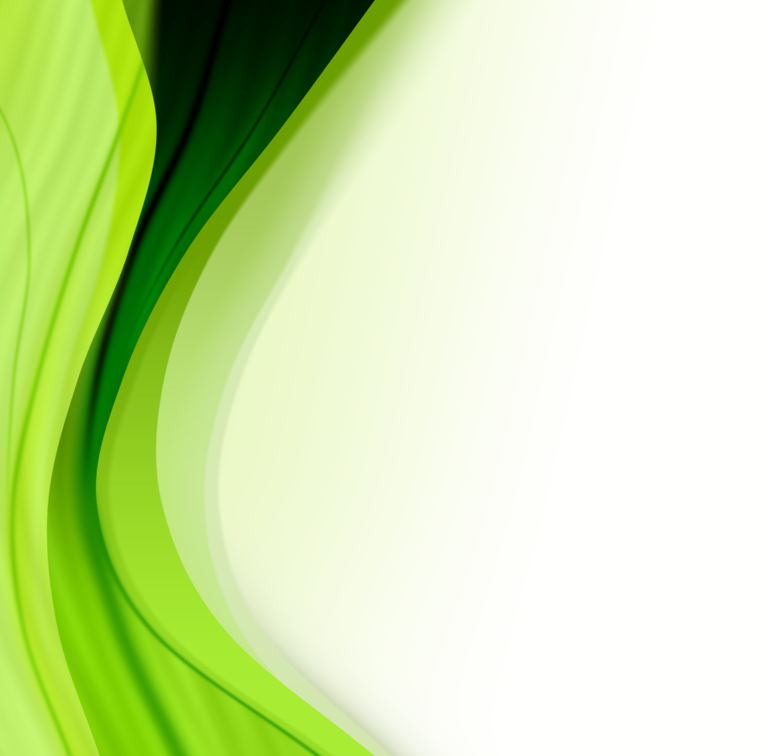
Give the GLSL for this background, as a WebGL 1 fragment shader.

```glsl
precision highp float;
uniform vec2 u_resolution;

// Palette
const vec3 WHITE = vec3(1.0, 1.0, 0.995);
const vec3 GLOW = vec3(0.915, 0.97, 0.76);
const vec3 SHADOW = vec3(0.74, 0.79, 0.62);
const vec3 VEIL = vec3(0.83, 0.91, 0.69);
const vec3 PALE_TOP = vec3(0.64, 0.78, 0.34);
const vec3 PALE_LOW = vec3(0.75, 0.91, 0.48);
const vec3 OLIVE = vec3(0.42, 0.62, 0.0);
const vec3 LIME = vec3(0.60, 0.87, 0.14);
const vec3 MOSS = vec3(0.37, 0.59, 0.03);
const vec3 GRASS = vec3(0.50, 0.82, 0.0);
const vec3 BLACK_GREEN = vec3(0.0, 0.05, 0.0);
const vec3 FOREST = vec3(0.0, 0.38, 0.01);
const vec3 LEAF = vec3(0.735, 0.92, 0.40);
const vec3 LEAF_EDGE = vec3(0.68, 0.89, 0.05);
const vec3 VEIN = vec3(0.48, 0.80, 0.0);

// Streak density across and along the ribbons
const vec2 STREAK_SCALE = vec2(42.0, 2.5);
const float STREAK_GAIN = 0.22;

// Catmull-Rom weight of a knot at distance d
float knot(float d) {
  d = abs(d);
  float inner = (1.5 * d - 2.5) * d * d + 1.0;
  float outer = ((-0.5 * d + 2.5) * d - 4.0) * d + 2.0;
  return d < 1.0 ? inner : (d < 2.0 ? outer : 0.0);
}

// Horizontal place of a curve through seven even knots, top to bottom
float curve(float t, vec4 a, vec3 b) {
  float s = t * 6.0;
  float x = (2.0 * a.x - a.y) * knot(s + 1.0) + (2.0 * b.z - b.y) * knot(s - 7.0);
  x += dot(a, vec4(knot(s), knot(s - 1.0), knot(s - 2.0), knot(s - 3.0)));
  return x + dot(b, vec3(knot(s - 4.0), knot(s - 5.0), knot(s - 6.0)));
}

// Coverage left of an edge, d being the offset from it
float cover(float d, float soft) {
  return 1.0 - smoothstep(-soft, soft, d);
}

float stroke(float d, float width) {
  return exp(-d * d / (width * width));
}

vec2 gradientAt(vec2 cell) {
  float angle = 6.2832 * fract(sin(dot(cell, vec2(127.1, 311.7))) * 43758.5);
  return vec2(cos(angle), sin(angle));
}

float gradientNoise(vec2 p) {
  vec2 i = floor(p), f = fract(p);
  vec2 w = f * f * f * (f * (f * 6.0 - 15.0) + 10.0);
  vec2 e = vec2(1.0, 0.0);
  float low = mix(dot(gradientAt(i), f), dot(gradientAt(i + e), f - e), w.x);
  float high = mix(dot(gradientAt(i + e.yx), f - e.yx), dot(gradientAt(i + 1.0), f - 1.0), w.x);
  return mix(low, high, w.y);
}

void main() {
  vec2 p = gl_FragCoord.xy / u_resolution;
  float t = 1.0 - p.y;
  float aa = 1.0 / u_resolution.x;

  // Signed offsets from the flowing edges
  float rim = p.x - curve(t, vec4(0.602, 0.499, 0.397, 0.314), vec3(0.285, 0.341, 0.510));
  float veil = p.x - curve(t, vec4(0.566, 0.471, 0.382, 0.297), vec3(0.266, 0.313, 0.456));
  float pale = p.x - curve(t, vec4(0.527, 0.393, 0.277, 0.214), vec3(0.211, 0.293, 0.488));
  float dark = p.x - curve(t, vec4(0.488, 0.368, 0.242, 0.160), vec3(0.126, 0.200, 0.417));
  float ridge = p.x - curve(t, vec4(0.427, 0.336, 0.228, 0.152), vec3(0.122, 0.190, 0.400));
  float crease = p.x - curve(t, vec4(0.297, 0.247, 0.173, 0.126), vec3(0.115, 0.158, 0.234));
  float hollow = p.x - curve(t, vec4(0.200, 0.190, 0.163, 0.115), vec3(0.100, 0.140, 0.215));
  float leaf = p.x - curve(t, vec4(0.159, 0.204, 0.167, 0.102), vec3(0.0625, 0.0755, 0.130));
  float fold = p.x - curve(t, vec4(0.117, 0.154, 0.135, 0.083), vec3(0.052, 0.060, 0.110));
  float vein = p.x - curve(t, vec4(0.215, 0.158, 0.098, 0.049), vec3(0.017, 0.031, 0.091));
  float thread = p.x - curve(t, vec4(-0.10, 0.010, 0.038, 0.018), vec3(0.010, 0.020, 0.050));
  float streak = gradientNoise(vec2(crease, t) * STREAK_SCALE);
  float upper = smoothstep(0.55, 1.0, p.y);

  // White ground with a slanted glow and a shadow under the lower rim
  float glow = 1.0 - smoothstep(0.22, 0.80, p.x - 0.22 * (p.y - 0.5));
  vec3 col = mix(WHITE, GLOW, glow * mix(0.65, 1.0, smoothstep(0.0, 0.4, p.y)));
  col = mix(col, SHADOW, 0.75 * exp(-max(rim, 0.0) / 0.028) * smoothstep(0.66, 0.95, t));

  // Translucent pale bands
  col = mix(col, VEIL, cover(rim, mix(0.004, 0.03, upper)) * mix(0.9, 0.6, upper));
  vec3 paleTone = mix(PALE_TOP, PALE_LOW, smoothstep(0.2, 0.65, t));
  paleTone = mix(paleTone, VEIL, 0.65 * smoothstep(-0.07, 0.0, veil) * (1.0 - 0.5 * t));
  col = mix(col, paleTone, cover(veil, mix(0.003, 0.025, upper)));

  // Olive band turning lime
  vec3 band = mix(OLIVE, LIME, smoothstep(0.25, 0.95, t));
  band += 0.06 * smoothstep(0.012, 0.022, dark) * smoothstep(0.3, 0.5, t);
  col = mix(col, band, cover(pale, mix(aa, 0.012, upper)));

  // Lower lime ribbon and the moss hollow beside the leaf
  vec3 ribbon = mix(MOSS, GRASS, smoothstep(0.5, 0.85, t));
  ribbon = mix(ribbon, LIME, 0.75 * smoothstep(0.0, 0.04, crease) * smoothstep(0.65, 0.85, t));
  ribbon += 0.10 * streak;
  col = mix(col, ribbon, cover(dark, aa));
  col = mix(col, vec3(0.18, 0.60, 0.0), 0.75 * stroke(dark + 0.003, 0.005) * smoothstep(0.6, 0.75, t));

  // Dark ribbon, its ridge and black crease
  float depth = smoothstep(-0.05, 0.42, t + 0.25 * crease);
  vec3 darkTone = mix(BLACK_GREEN, FOREST, depth) * (1.0 + 2.0 * STREAK_GAIN * streak);
  darkTone += vec3(0.0, 0.12, 0.0) * stroke(ridge, 0.018) * smoothstep(0.0, 0.3, t);
  darkTone = mix(darkTone, vec3(0.05, 0.48, 0.01), smoothstep(0.45, 0.72, t));
  darkTone *= 1.0 - 0.5 * stroke(ridge + 0.004, 0.003) * (1.0 - smoothstep(0.2, 0.5, t));
  darkTone *= 1.0 - 0.95 * stroke(crease, 0.007) * (1.0 - smoothstep(0.4, 0.68, t));
  float body = cover(dark, aa) * (1.0 - cover(hollow, 0.016));
  col = mix(col, darkTone, body * (1.0 - smoothstep(0.60, 0.80, t)));
  float tail = smoothstep(0.62, 0.74, t) * (1.0 - 0.5 * t);
  col = mix(col, vec3(0.05, 0.48, 0.0), tail * stroke(crease, 0.014));

  // Bright leaf with folds and veins
  vec3 leafTone = mix(LEAF, LEAF_EDGE, smoothstep(-0.004, 0.006, fold) * (1.0 - 0.65 * smoothstep(0.25, 0.55, t)));
  leafTone = mix(leafTone, LEAF_EDGE, 0.45 * (1.0 - smoothstep(0.0, 0.12, p.x)) * (1.0 - smoothstep(0.0, 0.3, t)));
  leafTone = mix(leafTone, LEAF_EDGE, 0.7 * stroke(vein - 0.008, 0.022) * smoothstep(0.1, 0.7, t));
  leafTone = mix(leafTone, VEIN, 0.85 * stroke(vein, 0.0045));
  leafTone = mix(leafTone, VEIN, 0.5 * stroke(thread, 0.003) * (1.0 - smoothstep(0.5, 0.75, t)));
  leafTone += 0.07 * streak;
  col = mix(col, leafTone, cover(leaf, aa));

  gl_FragColor = vec4(clamp(col, 0.0, 1.0), 1.0);
}
```
